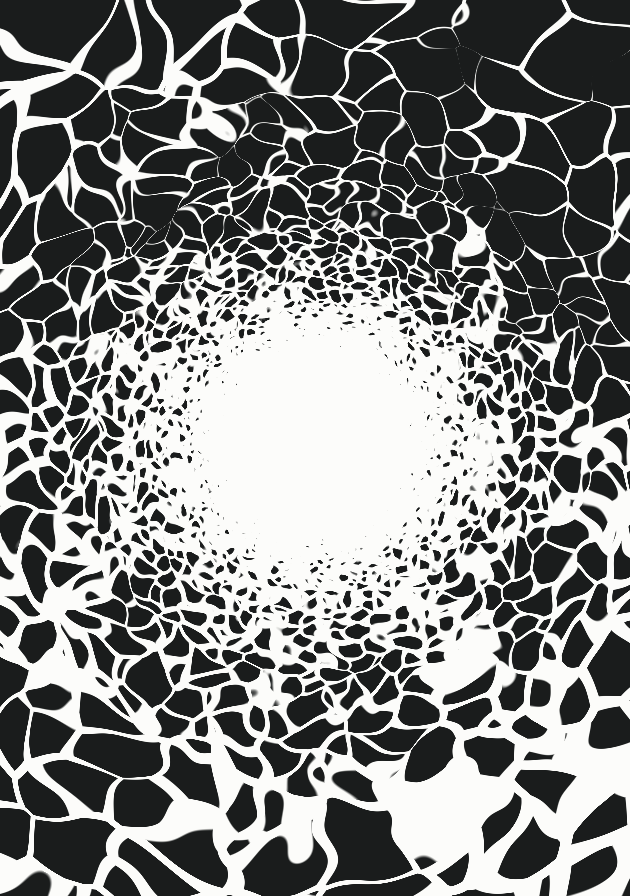
A Shadertoy shader for this background:

```glsl
// Black and white cracked-rock tunnel, seen along its axis towards a white opening.
#define CENTRE vec2(0.5, 0.508)
#define OPENING 0.108
#define GLOW_REACH 0.047
#define CELL_DENSITY 3.5
#define DEPTH_POWER 0.7
#define DEPTH_STRETCH 1.6
#define CRACK_TOP 0.045
#define CRACK_BOTTOM 0.135
#define CRACK_VARIATION 0.22
#define ROCK vec3(0.10, 0.11, 0.11)
#define LIGHT vec3(0.99, 0.99, 0.98)

float hash1(vec3 p) {
    return fract(sin(dot(p, vec3(127.1, 311.7, 74.7))) * 43758.5453);
}

vec3 hash3(vec3 p) {
    return fract(sin(vec3(dot(p, vec3(127.1, 311.7, 74.7)),
                          dot(p, vec3(269.5, 183.3, 246.1)),
                          dot(p, vec3(113.5, 271.9, 124.6)))) * 43758.5453);
}

// Smooth value noise in 0..1
float noise(vec3 p) {
    vec3 cell = floor(p), f = fract(p);
    f = f * f * (3.0 - 2.0 * f);
    vec2 o = vec2(0.0, 1.0);
    vec4 x = mix(vec4(hash1(cell), hash1(cell + o.xyx), hash1(cell + o.xxy), hash1(cell + o.xyy)),
                 vec4(hash1(cell + o.yxx), hash1(cell + o.yyx), hash1(cell + o.yxy), hash1(cell + o.yyy)), f.x);
    vec2 y = mix(x.xz, x.yw, f.y);
    return mix(y.x, y.y, f.z);
}

// Gap between the two nearest cell seeds: zero on a crack
float crackDistance(vec3 p) {
    vec3 cell = floor(p), f = fract(p);
    float nearest = 8.0, second = 8.0;
    for (int k = -1; k <= 1; k++)
    for (int j = -1; j <= 1; j++)
    for (int i = -1; i <= 1; i++) {
        vec3 offset = vec3(i, j, k);
        float d = length(offset + hash3(cell + offset) - f);
        second = min(second, max(nearest, d));
        nearest = min(nearest, d);
    }
    return second - nearest;
}

void mainImage(out vec4 fragColor, in vec2 fragCoord) {
    vec2 p = (fragCoord - CENTRE * iResolution.xy) / iResolution.y;
    float r = max(length(p), 0.06);

    // Wrap the plane on a cone, so that cells shrink with depth
    float scale = CELL_DENSITY * pow(r, -DEPTH_POWER);
    vec3 q = vec3(p / r, DEPTH_STRETCH) * scale;

    // Bend the cracks into waves
    vec3 wavy = q + 0.22 * sin(q.yzx * 2.3 + vec3(0.0, 1.7, 4.1));
    wavy += 0.09 * sin(wavy.zxy * 5.7 + vec3(2.0, 0.5, 3.3));

    // Cracks are thin above, wide below, and merge around the opening
    float above = smoothstep(-0.04, 0.24, p.y + 0.15 * p.x);
    float width = mix(CRACK_BOTTOM, CRACK_TOP, above);
    width += CRACK_VARIATION * (noise(q * 0.9 + 17.0) - 0.5) * mix(1.0, 0.6, above);
    width += 0.75 * exp((OPENING - r) / GLOW_REACH);

    // Edge softness of about one pixel in cell units
    float soft = scale / (r * iResolution.y) * 0.75;
    float light = smoothstep(-soft, soft, width - crackDistance(wavy));
    light = max(light, 1.0 - smoothstep(OPENING - 0.006, OPENING, r));

    fragColor = vec4(mix(ROCK, LIGHT, light), 1.0);
}
```
